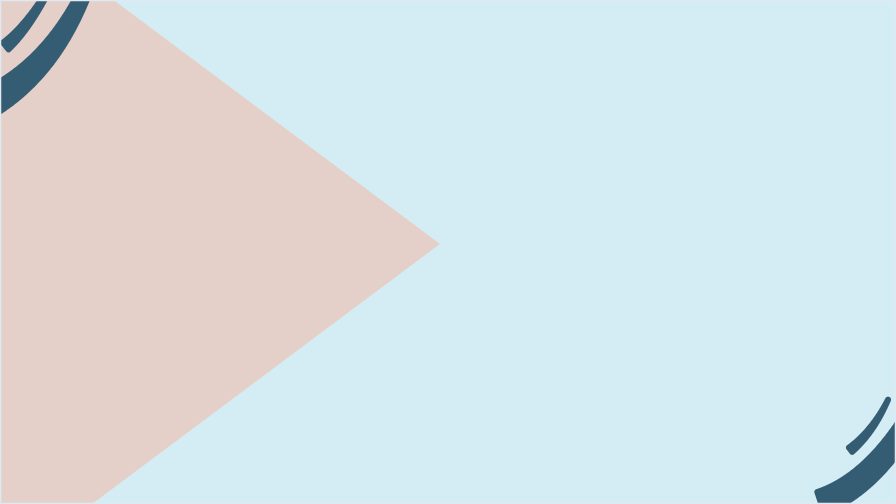
Write a Shadertoy shader that draws this background.

```glsl
const vec3 SKY   = vec3(0.831, 0.929, 0.957);
const vec3 BLUSH = vec3(0.896, 0.817, 0.784);
const vec3 INK   = vec3(0.204, 0.361, 0.447);
const vec3 FRAME = vec3(0.880, 0.915, 0.945);

const vec2  CANVAS      = vec2(16.0 / 9.0, 1.0); // height is one unit
const vec2  APEX        = vec2(0.873, 0.516);
const float WEDGE_SLOPE = 1.338;                 // run of x per unit of y
const float FRAME_WIDTH = 0.0025;
const float CAP_ROUND   = 0.006;
const int   SEGMENTS    = 16;

// Coverage of a shape from its signed distance
float fill(float dist, float pixel) {
    return clamp(0.5 - dist / pixel, 0.0, 1.0);
}

vec2 bezier(vec2 a, vec2 b, vec2 c, float t) {
    return mix(mix(a, b, t), mix(b, c, t), t);
}

// Signed distance to the wedge that points right
float wedge(vec2 p) {
    float across = p.x - APEX.x + WEDGE_SLOPE * abs(p.y - APEX.y);
    return across / length(vec2(1.0, WEDGE_SLOPE));
}

// Tapered brush stroke on a curve, cut flat at its start
float stroke(vec2 p, vec2 a, vec2 b, vec2 c, float startRadius, float endRadius) {
    float side = 1e3;
    vec2 from = a;
    for (int i = 1; i <= SEGMENTS; i++) {
        vec2 to = bezier(a, b, c, float(i) / float(SEGMENTS));
        vec2 span = to - from;
        float h = clamp(dot(p - from, span) / dot(span, span), 0.0, 1.0);
        float t = (float(i - 1) + h) / float(SEGMENTS);
        side = min(side, length(p - from - h * span) - mix(startRadius, endRadius, t));
        from = to;
    }

    // Rounded meeting of the side and the cut
    float cut = dot(a - p, normalize(b - a));
    float corner = min(CAP_ROUND, 0.6 * startRadius);
    vec2 q = vec2(side, cut) + corner;
    return length(max(q, 0.0)) + min(max(q.x, q.y), 0.0) - corner;
}

void mainImage(out vec4 fragColor, in vec2 fragCoord) {
    vec2 p = fragCoord / iResolution.xy * CANVAS;
    float pixel = 1.0 / iResolution.y;

    vec3 color = mix(SKY, BLUSH, fill(wedge(p), pixel));

    // Upper left strokes
    float ink = stroke(p, vec2(-0.023, 0.796), vec2(0.102, 0.863), vec2(0.171, 1.023), 0.0325, 0.0155);
    ink = min(ink, stroke(p, vec2(0.007, 0.905), vec2(0.049, 0.939), vec2(0.090, 1.009), 0.015, 0.0085));

    // Lower right strokes
    ink = min(ink, stroke(p, vec2(1.623, 0.001), vec2(1.725, 0.035), vec2(1.806, 0.167), 0.028, 0.023));
    ink = min(ink, stroke(p, vec2(1.683, 0.104), vec2(1.731, 0.141), vec2(1.762, 0.207), 0.0115, 0.006));
    color = mix(color, INK, fill(ink, pixel));

    // Pale hairline frame
    vec2 inset = min(p, CANVAS - p);
    color = mix(color, FRAME, fill(min(inset.x, inset.y) - FRAME_WIDTH, pixel));

    fragColor = vec4(color, 1.0);
}
```
